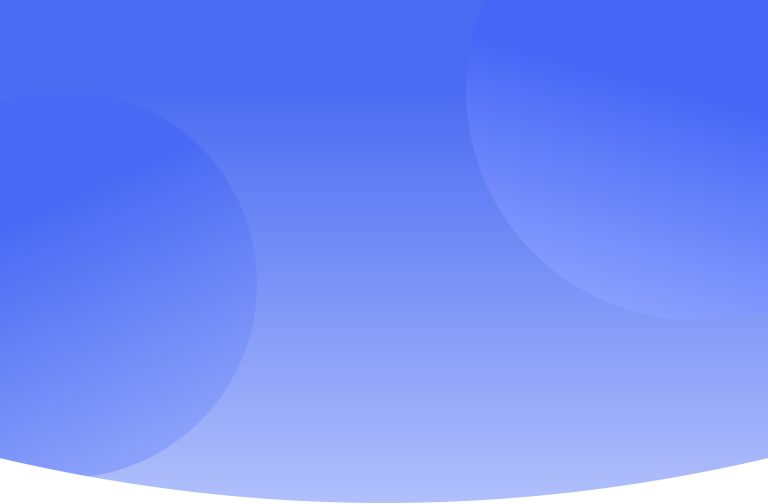
Write a Shadertoy shader that draws this background.

```glsl
// A blue vertical gradient with two large, softly shaded discs,
// closed below by a shallow white parabolic curve.
// Each disc is a circle distance mask filled with a tilted linear gradient.

const vec3 SKY_TOP    = vec3(0.290, 0.420, 0.950);
const vec3 SKY_BOTTOM = vec3(0.695, 0.750, 0.985);
const vec3 LEFT_DARK  = vec3(0.287, 0.415, 0.955);
const vec3 LEFT_PALE  = vec3(0.540, 0.627, 0.980);
const vec3 RIGHT_DARK = vec3(0.270, 0.400, 0.965);
const vec3 RIGHT_PALE = vec3(0.535, 0.622, 0.995);
const vec3 PAPER      = vec3(1.0);

// Coverage of the inside of a signed distance, smoothed over one pixel
float coverage(float dist, float pixel) {
    return clamp(0.5 - dist / pixel, 0.0, 1.0);
}

// Linear blend along a direction, held flat outside start..end
vec3 linearFill(vec2 p, vec2 dir, float start, float end, vec3 a, vec3 b) {
    float t = (dot(p, normalize(dir)) - start) / (end - start);
    return mix(a, b, clamp(t, 0.0, 1.0));
}

// Signed distance to a parabola that rises towards both sides
float curveDistance(vec2 p, float middle, float halfWidth, float base, float rise) {
    float u = (p.x - middle) / halfWidth;
    float slope = 2.0 * rise * u / halfWidth;
    return (p.y - base - rise * u * u) / sqrt(1.0 + slope * slope);
}

void mainImage(out vec4 fragColor, in vec2 fragCoord) {
    float pixel = 1.0 / iResolution.y;
    vec2 p = fragCoord * pixel;
    float halfWidth = 0.5 * iResolution.x * pixel;

    // Vertical backdrop
    vec3 color = linearFill(p, vec2(0.0, -1.0), -0.831, 0.0, SKY_TOP, SKY_BOTTOM);

    // Left disc
    vec2 left = p - vec2(0.125, 0.4365);
    vec3 leftFill = linearFill(left, vec2(0.416, -0.909), -0.147, 0.367, LEFT_DARK, LEFT_PALE);
    color = mix(color, leftFill, coverage(length(left) - 0.385, pixel));

    // Upper right disc
    vec2 right = p - vec2(1.381, 0.8214);
    vec3 rightFill = linearFill(right, vec2(-0.254, -0.967), 0.0, 0.45, RIGHT_DARK, RIGHT_PALE);
    color = mix(color, rightFill, coverage(length(right) - 0.4563, pixel));

    // White area under the curve
    float curve = curveDistance(p, halfWidth, halfWidth, 0.002, 0.089);
    color = mix(color, PAPER, coverage(curve, pixel));

    fragColor = vec4(color, 1.0);
}
```
